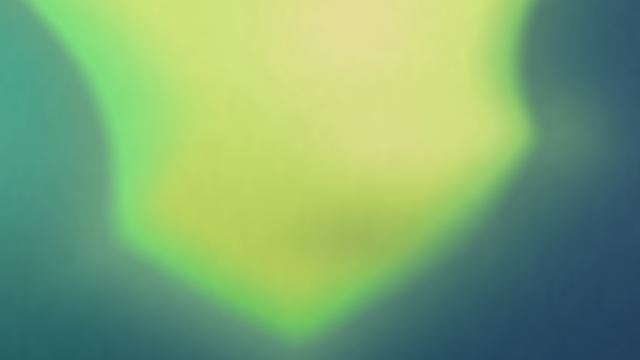
Reproduce this background procedurally as a Shadertoy shader.

```glsl
// Soft abstract backdrop: a glowing yellow-green bowl of light over teal and navy.

float hash(vec2 p) {
    return fract(sin(dot(p, vec2(127.1, 311.7))) * 43758.5453);
}

float noise(vec2 p) {
    vec2 i = floor(p), f = fract(p);
    f = f * f * (3.0 - 2.0 * f);
    return mix(mix(hash(i), hash(i + vec2(1, 0)), f.x),
               mix(hash(i + vec2(0, 1)), hash(i + vec2(1, 1)), f.x), f.y);
}

// Gaussian spot with separate radii
float glow(vec2 p, vec2 center, vec2 radius) {
    vec2 q = (p - center) / radius;
    return exp(-dot(q, q));
}

// Signed distance to the bowl: smooth maximum of its sides, negative inside
float bowl(vec2 p) {
    float rise = max(p.y - 0.5, 0.0) / 0.5;
    float left = 0.315 - 0.24 * rise * rise - p.x;
    float right = p.x - 1.44 - 1.5 * (p.y - 0.83) * (p.y - 0.83);
    float lowerLeft = dot(p - vec2(0.43, 0.27), vec2(-0.50, -0.865));
    float lowerRight = dot(p - vec2(1.11, 0.226), vec2(0.55, -0.835));
    float upperRight = dot(p - vec2(1.43, 0.53), vec2(0.79, -0.61));
    const float k = 0.025;
    return k * log(exp(left / k) + exp(right / k) + exp(lowerLeft / k)
                 + exp(lowerRight / k) + exp(upperRight / k));
}

void mainImage(out vec4 fragColor, in vec2 fragCoord) {
    vec2 uv = fragCoord / iResolution.xy;
    vec2 p = vec2(uv.x * 1.7778, uv.y);
    float d = bowl(p) + 0.012 * (noise(p * 5.0) - 0.5);

    // Surroundings: teal to navy, darker below, with a muted halo by the rim
    vec3 upper = mix(vec3(0.30, 0.62, 0.53), vec3(0.19, 0.34, 0.42), uv.x);
    vec3 lower = mix(vec3(0.14, 0.37, 0.38), vec3(0.13, 0.25, 0.37), uv.x);
    vec3 outside = mix(lower, upper, smoothstep(-0.1, 0.65, uv.y));
    vec3 halo = mix(vec3(0.44, 0.65, 0.50), vec3(0.34, 0.51, 0.43), smoothstep(0.2, 0.8, uv.x));
    outside = mix(outside, halo, 0.9 * exp(-pow(max(d, 0.0) / 0.15, 1.5)));
    outside = mix(outside, vec3(0.28, 0.66, 0.55), 0.6 * glow(p, vec2(0.0, 0.76), vec2(0.17, 0.2)));
    outside = mix(outside, vec3(0.42, 0.60, 0.47), 0.5 * glow(p, vec2(1.55, 0.64), vec2(0.14, 0.13)));

    // Light inside: green rim melting into yellow
    vec3 rim = mix(vec3(0.48, 0.87, 0.49), vec3(0.46, 0.75, 0.41), smoothstep(0.3, 0.8, uv.x));
    rim = mix(vec3(0.40, 0.77, 0.38), rim, smoothstep(0.1, 0.5, uv.y));
    vec3 yellow = mix(vec3(0.71, 0.81, 0.35), vec3(0.80, 0.89, 0.47), smoothstep(0.25, 0.9, uv.y));
    float reach = mix(0.17, 0.36, smoothstep(0.4, 0.75, uv.y) * (1.0 - smoothstep(0.4, 0.65, uv.x)));
    vec3 inside = mix(rim, yellow, smoothstep(-0.02, reach, -d));

    // Cream highlights and an olive shade
    vec3 cream = vec3(0.90, 0.87, 0.60);
    inside = mix(inside, cream, 0.95 * glow(p, vec2(0.98, 0.95), vec2(0.26, 0.24)));
    inside = mix(inside, cream, 0.6 * glow(p, vec2(1.10, 0.62), vec2(0.22, 0.12)));
    inside = mix(inside, vec3(0.82, 0.88, 0.50), 0.55 * glow(p, vec2(1.30, 0.64), vec2(0.14, 0.09)));
    inside = mix(inside, vec3(0.58, 0.70, 0.35), 0.7 * glow(p, vec2(1.02, 0.33), vec2(0.22, 0.10)));

    // The rim is softer at the lower right
    float softness = mix(0.04, 0.075, glow(p, vec2(1.2, 0.3), vec2(0.25, 0.2)));
    vec3 color = mix(outside, inside, smoothstep(softness, -softness, d));

    // Faint brushed grain
    color += 0.012 * (noise(p * vec2(40.0, 24.0) + 3.0 * noise(p * 6.0)) - 0.5);
    fragColor = vec4(color, 1.0);
}
```
